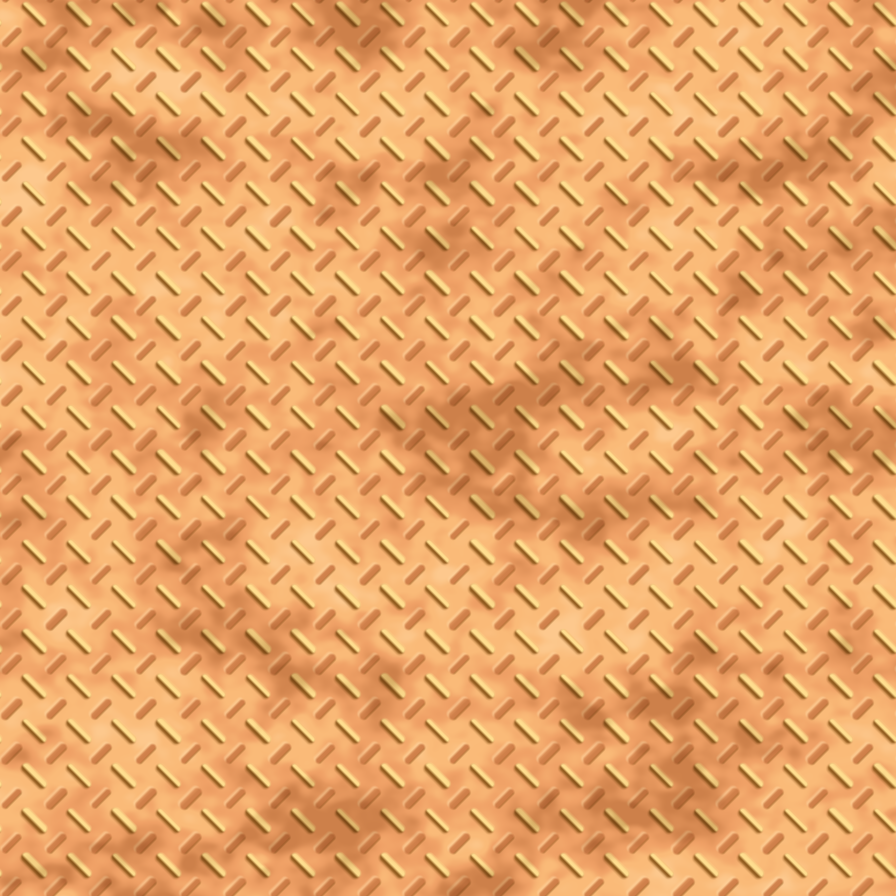
Give the GLSL for this texture, as a WebGL 2 fragment shader.

```glsl
#version 300 es
precision highp float;
// Copper tread plate: a square lattice of raised bars in two crossing directions,
// bright falling bars and dull rising bars, each shaded across its width.
// Sparse cellular noise adds stretched tarnish, pale patches and uneven wear.

uniform vec2 u_resolution;
out vec4 fragColor;

const float REPEATS = 20.0;
const vec2 FALLING_CENTRE = vec2(0.77, 0.69);
const vec2 RISING_CENTRE = vec2(0.26, 0.17);
const vec2 FALLING_SIZE = vec2(0.255, 0.095);  // half length of the core, radius
const vec2 RISING_SIZE = vec2(0.205, 0.090);
const float EDGE_SOFTNESS = 0.035;
const float TARNISH_AMOUNT = 0.85;
const float GRAIN_AMOUNT = 0.22;

const vec3 COPPER = vec3(0.94, 0.63, 0.40);
const vec3 AMBER = vec3(0.98, 0.73, 0.47);
const vec3 TARNISH = vec3(0.78, 0.48, 0.27);
const vec3 RUST = vec3(0.80, 0.48, 0.27);
const vec3 GOLD = vec3(1.00, 0.87, 0.56);
const vec3 OLIVE = vec3(0.56, 0.35, 0.11);
const vec3 GLINT = vec3(1.00, 0.83, 0.62);

float hash(vec2 p) {
  vec3 q = fract(vec3(p.xyx) * 0.1031);
  q += dot(q, q.yzx + 33.33);
  return fract((q.x + q.y) * q.z);
}

// One soft signed spot per cell, summed over the neighbouring cells.
float spotNoise(vec2 p) {
  vec2 cell = floor(p);
  float total = 0.0;
  for (int y = -1; y <= 1; y++) {
    for (int x = -1; x <= 1; x++) {
      vec2 id = cell + vec2(x, y);
      vec2 centre = id + vec2(hash(id + 17.0), hash(id + 59.0));
      vec2 offset = p - centre;
      float falloff = max(1.0 - dot(offset, offset), 0.0);
      total += (hash(id + 101.0) * 2.0 - 1.0) * falloff * falloff;
    }
  }
  return total;
}

float layeredNoise(vec2 p) {
  float total = 0.0;
  float weight = 0.6;
  for (int i = 0; i < 4; i++) {
    total += weight * spotNoise(p);
    p = p * 1.93 + vec2(31.7, 12.3);
    weight *= 0.62;
  }
  return total;
}

// Coordinates along and across a diagonal bar; slope is +1 rising, -1 falling.
vec2 barAxes(vec2 p, float slope) {
  return vec2(p.x + slope * p.y, p.y - slope * p.x) * sqrt(0.5);
}

float capsule(vec2 axes, vec2 size) {
  return length(vec2(max(abs(axes.x) - size.x, 0.0), axes.y)) - size.y;
}

float cover(float distance, float softness) {
  return 1.0 - smoothstep(-softness, softness, distance);
}

void main() {
  vec2 uv = gl_FragCoord.xy / u_resolution;
  vec2 plate = uv * REPEATS;
  float softness = max(EDGE_SOFTNESS, REPEATS / min(u_resolution.x, u_resolution.y));

  // Uneven base metal
  float patina = layeredNoise(uv * vec2(8.5, 13.0) + 4.0);
  float grain = spotNoise(plate * 3.1 + 80.0);
  float tone = patina + GRAIN_AMOUNT * grain;
  vec3 color = mix(COPPER, AMBER, smoothstep(-0.18, 0.32, tone));
  color = mix(color, GLINT, 0.55 * smoothstep(0.35, 0.95, tone));

  // Dull rising bars: glint on the upper left, shadow on the lower right
  vec2 shifted = plate - RISING_CENTRE + 0.5;
  float wear = hash(floor(shifted) + 211.0);
  vec2 axes = barAxes(fract(shifted) - 0.5, 1.0);
  vec2 size = RISING_SIZE * vec2(1.0, mix(0.72, 1.08, wear));
  float side = axes.y / size.y;
  vec3 metal = mix(OLIVE, RUST, smoothstep(-1.35, -0.35, side));
  metal = mix(metal, COPPER, 0.4 * wear * smoothstep(0.0, 0.8, side));
  float rim = cover(capsule(axes - vec2(0.0, 0.065), size), softness);
  color = mix(color, GLINT, 0.55 * rim);
  color = mix(color, metal, 0.92 * cover(capsule(axes, size), softness));

  // Bright falling bars: gold crest above a dark lower left edge
  shifted = plate - FALLING_CENTRE + 0.5;
  wear = hash(floor(shifted) + 307.0);
  axes = barAxes(fract(shifted) - 0.5, -1.0);
  size = FALLING_SIZE * vec2(1.0, mix(0.85, 1.08, wear));
  side = axes.y / size.y;
  metal = mix(OLIVE, GOLD, smoothstep(-0.75, 0.05, side));
  metal = mix(metal, AMBER, mix(0.7, 0.2, wear) * smoothstep(0.3, 0.9, side));
  float shadow = cover(capsule(axes + vec2(0.0, 0.035), size), softness * 1.4);
  color = mix(color, OLIVE, 0.65 * shadow);
  color = mix(color, metal, cover(capsule(axes, size), softness));

  // Tarnish lies over plate and bars alike
  float stain = TARNISH_AMOUNT * smoothstep(0.10, 0.75, -tone);
  color = mix(color, color * TARNISH / COPPER, stain);
  fragColor = vec4(clamp(color, 0.0, 1.0), 1.0);
}
```
